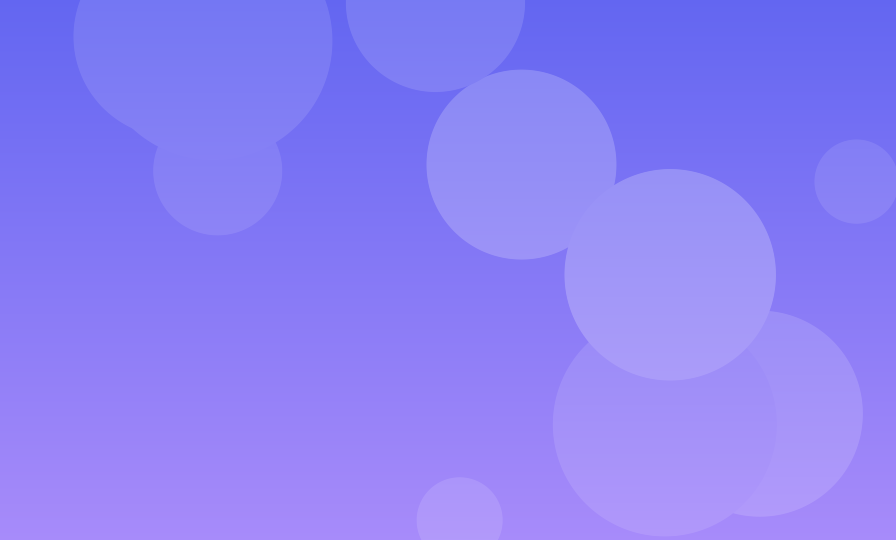
Write a Shadertoy shader that draws this background.

```glsl
// Soft translucent discs over a vertical indigo-to-violet gradient.
// Discs are stacked back to front; each one replaces the veil strength of
// those behind it, and the veil then lightens the gradient toward white.

#define TOP_COLOR vec3(0.388, 0.400, 0.945)
#define BOTTOM_COLOR vec3(0.655, 0.545, 0.980)
#define VEIL_COLOR vec3(1.0)
#define EDGE_PIXELS 1.2
#define DISC_COUNT 10

// Each disc: centre x, centre y, radius (in canvas widths), veil strength.
const vec4 DISCS[DISC_COUNT] = vec4[DISC_COUNT](
    vec4(0.848, 0.141, 0.115, 0.14),
    vec4(0.742, 0.129, 0.125, 0.11),
    vec4(0.582, 0.419, 0.106, 0.20),
    vec4(0.748, 0.296, 0.118, 0.22),
    vec4(0.486, 0.600, 0.100, 0.13),
    vec4(0.243, 0.412, 0.072, 0.10),
    vec4(0.195, 0.562, 0.113, 0.11),
    vec4(0.238, 0.557, 0.133, 0.11),
    vec4(0.956, 0.400, 0.047, 0.10),
    vec4(0.513, 0.022, 0.048, 0.12)
);

// Smooth coverage of a disc: 1 inside, 0 outside.
float discCoverage(vec2 point, vec2 centre, float radius, float edge) {
    return 1.0 - smoothstep(-edge, edge, length(point - centre) - radius);
}

void mainImage(out vec4 fragColor, in vec2 fragCoord) {
    vec2 point = fragCoord / iResolution.x;
    float edge = 0.5 * EDGE_PIXELS / iResolution.x;

    // Background gradient
    vec3 color = mix(BOTTOM_COLOR, TOP_COLOR, fragCoord.y / iResolution.y);

    // Stacked discs
    float veil = 0.0;
    for (int i = 0; i < DISC_COUNT; i++) {
        vec4 disc = DISCS[i];
        veil = mix(veil, disc.w, discCoverage(point, disc.xy, disc.z, edge));
    }

    fragColor = vec4(mix(color, VEIL_COLOR, veil), 1.0);
}
```
